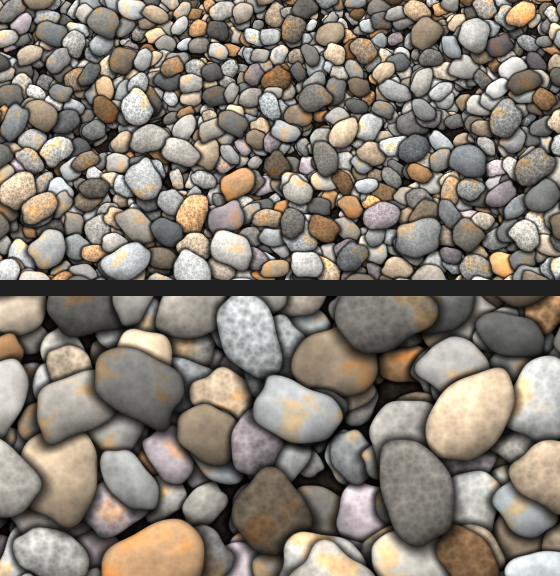
Top, the full canvas; bottom, a detail of the centre.
A Shadertoy shader for this texture:

```glsl
// A bank of river pebbles, smaller towards the top. Four layers of jittered
// cells in log-polar space give the perspective; each cell paints one lumpy,
// shaded ellipse over a soft contact shadow. Cellular noise adds mineral grain.

vec4 hash4(vec2 p) {
    vec4 q = fract(p.xyxy * vec4(0.1031, 0.1030, 0.0973, 0.1099));
    q += dot(q, q.wzxy + 33.33);
    return fract((q.xxyz + q.yzzw) * q.zywx);
}

mat2 rotation(float a) {
    float c = cos(a), s = sin(a);
    return mat2(c, s, -s, c);
}

// Distance to the nearest scattered point
float cellular(vec2 p) {
    vec2 id = floor(p);
    float nearest = 2.0;
    for (int j = -1; j <= 1; j++)
    for (int i = -1; i <= 1; i++) {
        vec2 cell = id + vec2(i, j);
        nearest = min(nearest, length(cell + hash4(cell + 71.0).xy - p));
    }
    return nearest;
}

// Mostly warm grey, some cool, some tan, a few rusty
vec3 stoneColor(vec4 rnd) {
    float tone = mix(0.40, 0.99, pow(rnd.x, 0.75));
    vec3 tint = mix(vec3(0.97, 1.0, 1.01), vec3(1.04, 1.0, 0.94), rnd.y);
    tint = mix(tint, vec3(1.11, 0.99, 0.84), smoothstep(0.66, 0.82, rnd.z));
    tint = mix(tint, vec3(1.16, 0.89, 0.63), smoothstep(0.92, 0.96, rnd.z));
    tint = mix(tint, vec3(1.03, 0.96, 0.98), step(rnd.z, 0.07));
    return tone * tint;
}

// Layered sines for stains and dents, in the pebble's own frame
float stain(vec2 u, float seed) {
    float sum = 0.0, amp = 0.5;
    for (int k = 0; k < 4; k++) {
        u = rotation(1.1) * u * 1.8 + seed;
        sum += amp * sin(u.x + 1.5 * sin(u.y));
        amp *= 0.6;
    }
    return sum;
}

void mainImage(out vec4 fragColor, in vec2 fragCoord) {
    vec2 p = fragCoord / iResolution.y;
    float soft = 0.8 / iResolution.y;

    // Log-polar map around a far point above the canvas
    vec2 farPoint = vec2(0.5 * iResolution.x / iResolution.y, 2.6);
    vec2 v = p - farPoint;
    vec2 q = vec2(atan(v.x, -v.y), -log(length(v)));

    float grain = 0.6 * cellular(p * 75.0) + 0.4 * cellular(p * 150.0) - 0.42;
    vec3 color = vec3(0.13, 0.11, 0.09) * (1.0 + grain);

    for (int layer = 0; layer < 4; layer++) {
        float f = float(layer);
        float density = 35.0 - 4.5 * f;
        float keep = 1.0 - 0.2 * f;
        vec2 id = floor(q * density + f * 0.37);

        // Far rows first, so near pebbles overlap them
        for (int j = 1; j >= -1; j--)
        for (int i = -1; i <= 1; i++) {
            vec2 cell = id + vec2(i, j);
            vec4 place = hash4(cell + 211.0 + 57.0 * f);
            if (place.w > keep) continue;
            vec4 look = hash4(cell + 907.0 + 31.0 * f);
            vec4 form = hash4(cell + 503.0 + 83.0 * f);

            // Centre, axes and tilt on the canvas
            vec2 centerQ = (cell + 0.25 + 0.5 * place.xy - f * 0.37) / density;
            float r = exp(-centerQ.y);
            vec2 center = farPoint + r * vec2(sin(centerQ.x), -cos(centerQ.x));
            float radius = r / density * mix(0.46, 0.70, form.x);
            vec2 axes = radius * vec2(1.0, mix(0.58, 0.92, form.y));
            mat2 turn = rotation((form.z - 0.5) * 2.4);

            // Lumpy superellipse
            vec2 u = ((p - center) * turn) / axes;
            if (dot(u, u) > 3.0) continue;
            vec2 w = u + 0.09 * sin(u.yx * 2.6 + look.xy * 6.3)
                       + 0.03 * sin(u.yx * 6.0 + look.zw * 6.3);
            float power = mix(2.0, 3.2, form.w);
            vec2 e = pow(abs(w) + 0.0001, vec2(power));
            float d = pow(e.x + e.y, 1.0 / power);

            // Contact shadow, heavier below
            float below = 0.5 - 0.5 * clamp((p.y - center.y) / radius, -1.0, 1.0);
            float shadow = 1.0 - smoothstep(0.92, 1.22 + 0.16 * below, d);
            color *= 1.0 - 0.85 * shadow;

            // Dome lit from an overcast sky above
            float marks = stain(u, look.w * 9.0);
            float height = sqrt(max(1.0 - d * d, 0.0));
            vec2 slope = turn * (w * (0.35 + 0.65 * d) + 0.10 * marks);
            vec3 normal = normalize(vec3(slope, 0.35 + height));
            float light = 0.56 + 0.52 * dot(normal, normalize(vec3(-0.2, 0.75, 0.7)));
            light *= mix(0.62, 1.0, smoothstep(0.0, 0.55, height));

            vec3 stone = stoneColor(look) * light;
            stone *= 1.0 + 0.11 * marks + grain * mix(0.15, 0.75, look.w * look.w);
            stone = mix(stone, stone * vec3(1.08, 0.93, 0.74),
                        smoothstep(0.2, 0.8, marks) * step(0.6, form.w));

            float cover = 1.0 - smoothstep(-soft, soft, (d - 1.0) * axes.y);
            color = mix(color, stone, cover);
        }
    }
    fragColor = vec4(clamp(color, 0.0, 1.0), 1.0);
}
```
